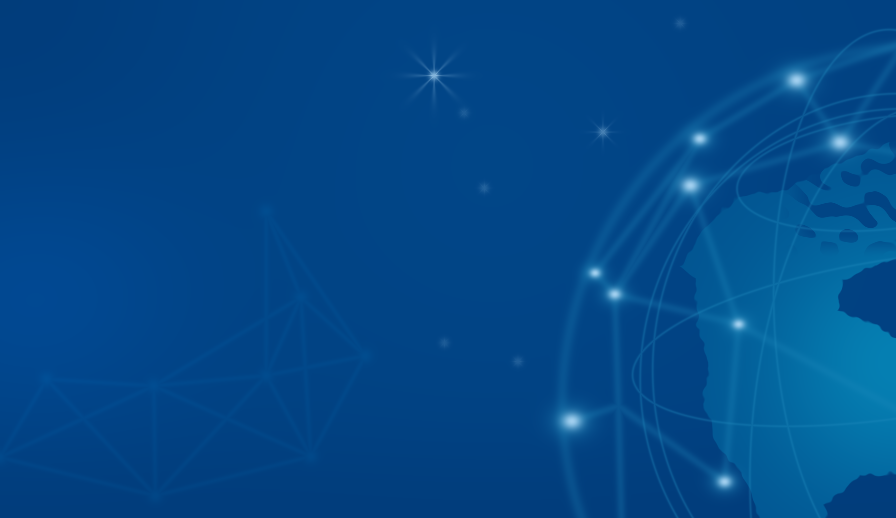
Give the GLSL for this background, as a WebGL 2 fragment shader.

```glsl
#version 300 es
precision highp float;
// Deep blue backdrop with a glowing network globe at the right and a faint mesh at the left.
uniform vec2 u_resolution;
out vec4 fragColor;

#define BASE vec3(0.004, 0.255, 0.508)
#define LAND_DIM vec3(0.005, 0.325, 0.565)
#define LAND_LIT vec3(0.02, 0.5, 0.7)
#define LINE_TINT vec3(0.12, 0.54, 0.74)
#define NODE_TINT vec3(0.66, 0.83, 0.95)
#define GLOBE_GLOW vec2(1.735, 0.3)
#define LINK_WIDTH 0.0085
#define THIN_WIDTH 0.0024
#define MESH_REACH 0.34

// Network joints: position and glow size (zero for a plain joint)
const vec3 joints[14] = vec3[](
  vec3(1.538, 0.845, 1.0), vec3(1.351, 0.732, 0.75), vec3(1.622, 0.725, 1.0),
  vec3(1.333, 0.642, 0.95), vec3(1.149, 0.473, 0.6), vec3(1.187, 0.432, 0.7),
  vec3(1.426, 0.374, 0.65), vec3(1.104, 0.187, 1.05), vec3(1.399, 0.07, 0.75),
  vec3(1.194, 0.216, 0.0), vec3(1.75, 0.2, 0.0), vec3(1.75, 0.92, 0.0),
  vec3(1.76, 0.7, 0.0), vec3(1.2, -0.02, 0.0));
const ivec2 links[18] = ivec2[](
  ivec2(0, 1), ivec2(0, 2), ivec2(2, 3), ivec2(3, 6), ivec2(5, 6), ivec2(4, 5),
  ivec2(1, 4), ivec2(3, 5), ivec2(5, 9), ivec2(7, 9), ivec2(9, 8), ivec2(6, 8),
  ivec2(6, 10), ivec2(0, 11), ivec2(2, 12), ivec2(2, 11), ivec2(9, 13), ivec2(1, 5));

// Continent outline
const vec2 coast[23] = vec2[](
  vec2(1.423, 0.622), vec2(1.363, 0.561), vec2(1.311, 0.486), vec2(1.342, 0.464),
  vec2(1.349, 0.358), vec2(1.369, 0.297), vec2(1.358, 0.223), vec2(1.385, 0.137),
  vec2(1.432, 0.088), vec2(1.475, -0.02), vec2(1.604, -0.02), vec2(1.59, 0.023),
  vec2(1.662, 0.083), vec2(1.76, 0.088), vec2(1.76, 0.331), vec2(1.671, 0.381),
  vec2(1.617, 0.401), vec2(1.626, 0.459), vec2(1.678, 0.482), vec2(1.76, 0.515),
  vec2(1.76, 0.74), vec2(1.604, 0.68), vec2(1.505, 0.628));

// Orbit ellipses: centre and radii, with a tilt each
const vec4 orbits[6] = vec4[](
  vec4(1.734, 0.347, 0.518, 0.153), vec4(1.723, 0.667, 0.302, 0.108),
  vec4(1.73, 0.403, 0.236, 0.54), vec4(1.745, 0.167, 0.293, 0.63),
  vec4(1.745, 0.268, 0.509, 0.522), vec4(1.723, 0.3, 0.462, 0.52));
const float tilts[6] = float[](0.15, 0.12, 0.03, -0.09, 0.0, -0.12);

// Faint mesh corners, and stars with their brightness
const vec2 mesh[9] = vec2[](
  vec2(0.09, 0.268), vec2(0.297, 0.255), vec2(0.514, 0.275), vec2(0.6, 0.119),
  vec2(0.3, 0.043), vec2(0.0, 0.117), vec2(0.514, 0.592), vec2(0.581, 0.426),
  vec2(0.705, 0.313));
const vec3 stars[7] = vec3[](
  vec3(0.838, 0.854, 0.8), vec3(1.164, 0.745, 0.42), vec3(1.313, 0.955, 0.18),
  vec3(0.896, 0.782, 0.16), vec3(0.935, 0.637, 0.2), vec3(0.858, 0.338, 0.16),
  vec3(1.0, 0.302, 0.18));

vec2 gradientAt(vec2 cell) {
  float h = fract(sin(dot(cell, vec2(127.1, 311.7))) * 43758.5);
  return vec2(cos(6.2832 * h), sin(6.2832 * h));
}

float gradientNoise(vec2 p) {
  vec2 i = floor(p), f = fract(p), u = f * f * (3.0 - 2.0 * f), e = vec2(1, 0);
  return mix(
    mix(dot(gradientAt(i), f), dot(gradientAt(i + e), f - e), u.x),
    mix(dot(gradientAt(i + e.yx), f - e.yx), dot(gradientAt(i + 1.0), f - 1.0), u.x), u.y);
}

float segmentDistance(vec2 p, vec2 a, vec2 b) {
  vec2 d = b - a;
  return length(p - a - d * clamp(dot(p - a, d) / dot(d, d), 0.0, 1.0));
}

float ellipseDistance(vec2 p, vec4 e, float tilt) {
  float c = cos(tilt), s = sin(tilt);
  vec2 q = mat2(c, -s, s, c) * (p - e.xy);
  float k = length(q / e.zw);
  return abs(k * (k - 1.0) / max(length(q / (e.zw * e.zw)), 1e-4));
}

// Signed distance to the coast, negative on land
float landDistance(vec2 p) {
  float d = 10.0, side = 1.0;
  for (int i = 0, j = 22; i < 23; j = i++) {
    vec2 a = coast[i], b = coast[j];
    d = min(d, segmentDistance(p, a, b));
    if ((a.y > p.y) != (b.y > p.y) &&
        p.x < (b.x - a.x) * (p.y - a.y) / (b.y - a.y) + a.x) side = -side;
  }
  return side * d;
}

float bell(float d, float width) { return exp(-d * d / (width * width)); }

void main() {
  vec2 p = gl_FragCoord.xy / u_resolution.y;
  float pixel = 1.0 / u_resolution.y;

  // Backdrop with soft pools of light
  vec3 color = BASE + vec3(0.0, 0.03, 0.065) * bell(length((p - vec2(0.06, 0.43)) * vec2(1.0, 1.2)), 0.3);
  color += vec3(0.0, 0.018, 0.022) * bell(length(p - vec2(0.95, 0.68)), 0.5);
  color -= vec3(0.0, 0.018, 0.025) * (bell(p.y, 0.16) + bell(length(p - vec2(0.0, 1.0)), 0.35));

  // Faint mesh joining nearby corners
  float web = 0.0;
  for (int i = 0; i < 9; i++) {
    web += 0.8 * bell(length(p - mesh[i]), 0.014);
    for (int j = 0; j < i; j++)
      if (length(mesh[i] - mesh[j]) < MESH_REACH)
        web = max(web, 0.5 * bell(segmentDistance(p, mesh[i], mesh[j]), 0.005));
  }
  color += vec3(0.0, 0.045, 0.05) * web;

  // Continent with a ragged coast and northern inlets
  vec2 ragged = p + 0.009 * vec2(gradientNoise(p * 55.0), gradientNoise(p * 55.0 + 31.0));
  float land = smoothstep(pixel, -pixel, landDistance(ragged));
  float north = smoothstep(1.5, 1.58, p.x) * smoothstep(0.5, 0.56, p.y);
  float inlets = smoothstep(0.06, 0.12, gradientNoise(p * vec2(24.0, 32.0) + 4.0 * ragged.yx));
  land *= 1.0 - 0.9 * north * inlets;
  color = mix(color, mix(LAND_DIM, LAND_LIT, bell(length(p - GLOBE_GLOW), 0.27)), land);

  // Thin orbits and the broad outer arc
  float thin = 0.0;
  for (int i = 0; i < 6; i++)
    thin = max(thin, bell(ellipseDistance(p, orbits[i], tilts[i]), max(THIN_WIDTH, pixel)));
  color = mix(color, LINE_TINT, 0.34 * thin);
  float ring = bell(length(p - vec2(1.7725, 0.223)) - 0.687, 0.012);
  color = mix(color, LINE_TINT, 0.24 * ring);

  // Network links, then their glowing joints
  float link = 0.0;
  for (int i = 0; i < 18; i++)
    link = max(link, bell(segmentDistance(p, joints[links[i].x].xy, joints[links[i].y].xy), LINK_WIDTH));
  color = mix(color, LINE_TINT, 0.26 * link);
  for (int i = 0; i < 9; i++) {
    float d = length((p - joints[i].xy) * vec2(0.9, 1.1)), size = joints[i].z;
    color = mix(color, LINE_TINT, 0.6 * bell(d, 0.034 * size));
    color = mix(color, NODE_TINT, 0.95 * bell(d, 0.016 * size));
  }

  // Scattered stars with eight fine rays
  for (int i = 0; i < 7; i++) {
    vec2 q = p - stars[i].xy;
    float d = length(q), glow = stars[i].z;
    float rays = pow(abs(cos(4.0 * atan(q.y, q.x + 1e-5))), 12.0) * bell(d, 0.055 * glow);
    color = mix(color, NODE_TINT, glow * min(bell(d, 0.009) + 0.35 * rays, 1.0));
  }
  fragColor = vec4(color, 1.0);
}
```
